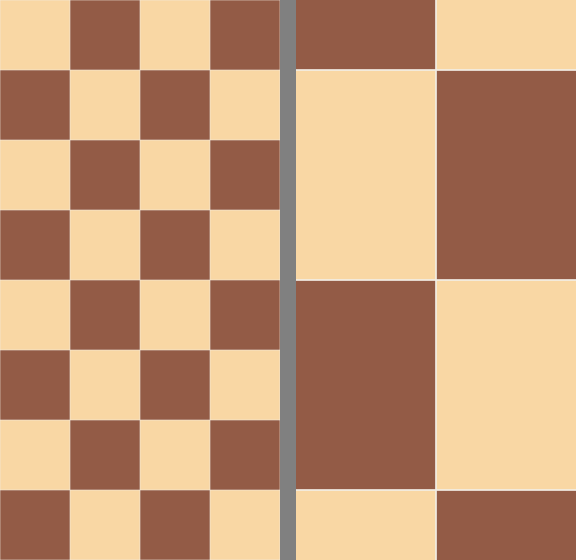
Left: the whole. Right: its middle third, enlarged.
This pattern is drawn by a Shadertoy shader. Its source:

```glsl
const vec2 CELLS = vec2(4.0, 8.0);          // squares across and down, both even
const vec3 CREAM = vec3(0.975, 0.842, 0.642);
const vec3 BROWN = vec3(0.577, 0.357, 0.273);
const vec3 SEAM_COLOR = vec3(0.95, 0.93, 0.90);
const float SEAM_WIDTH = 0.008;             // fraction of a square

// Distance to the nearest square edge along each axis
vec2 edgeDistance(vec2 cell) {
    return 0.5 - abs(fract(cell) - 0.5);
}

// Smoothed alternation: +1 on even squares, -1 on odd ones
vec2 alternation(vec2 cell, vec2 pixel) {
    vec2 side = 1.0 - 2.0 * step(1.0, mod(cell, 2.0));
    return side * clamp(2.0 * edgeDistance(cell) / pixel, 0.0, 1.0);
}

// Share of the pixel covered by a seam along each axis
vec2 seamCoverage(vec2 cell, vec2 pixel) {
    vec2 d = edgeDistance(cell);
    vec2 halfSeam = vec2(0.5 * SEAM_WIDTH);
    vec2 overlap = min(d + 0.5 * pixel, halfSeam) - max(d - 0.5 * pixel, -halfSeam);
    return clamp(overlap / pixel, 0.0, 1.0);
}

void mainImage(out vec4 fragColor, in vec2 fragCoord) {
    vec2 cell = fragCoord / iResolution.xy * CELLS;
    vec2 pixel = CELLS / iResolution.xy;

    // Checkered squares, brown at the lower left
    vec2 parity = alternation(cell, pixel);
    float brownShare = 0.5 + 0.5 * parity.x * parity.y;
    vec3 color = mix(CREAM, BROWN, brownShare);

    // Pale hairline seams
    vec2 seam = seamCoverage(cell, pixel);
    float seamShare = 1.0 - (1.0 - seam.x) * (1.0 - seam.y);
    color = mix(color, SEAM_COLOR, seamShare);

    fragColor = vec4(color, 1.0);
}
```
